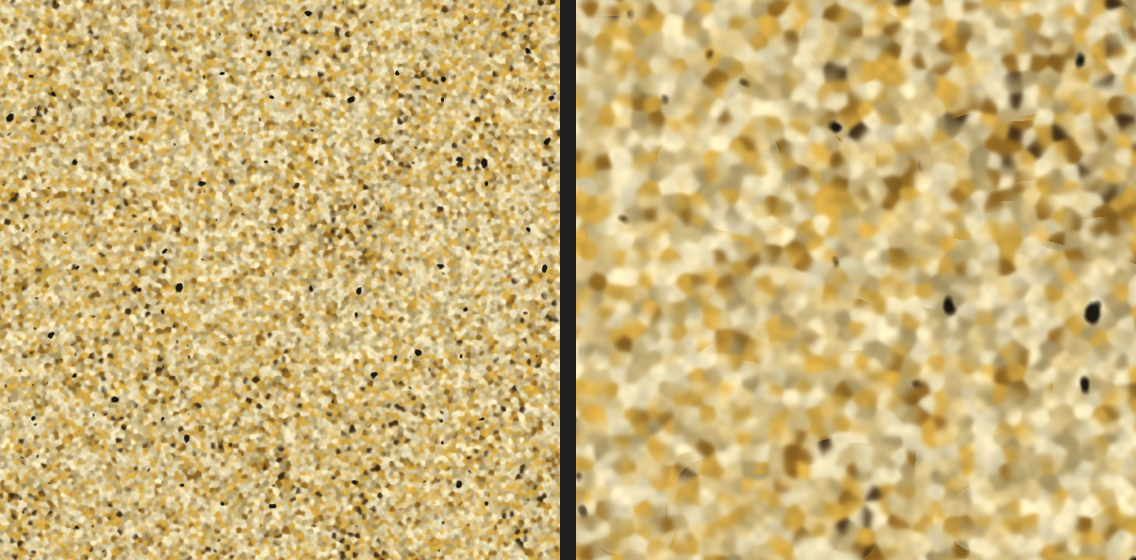
Left, the full canvas; right, a detail of the centre.
This texture is drawn by a Shadertoy shader. Its source:

```glsl
const vec3 CREAM = vec3(0.92, 0.87, 0.71);
const vec3 BEIGE = vec3(0.85, 0.76, 0.53);
const vec3 OCHRE = vec3(0.82, 0.65, 0.27);
const vec3 TAN = vec3(0.70, 0.62, 0.42);
const vec3 BROWN = vec3(0.56, 0.40, 0.13);
const vec3 UMBER = vec3(0.25, 0.17, 0.08);
const vec3 BLACK = vec3(0.07, 0.06, 0.04);

float hash(vec2 p) {
    return fract(sin(dot(p, vec2(127.1, 311.7))) * 43758.5453);
}

vec2 hash2(vec2 p) {
    return vec2(hash(p), hash(p + 57.3));
}

float valueNoise(vec2 p) {
    vec2 i = floor(p);
    vec2 f = fract(p);
    f = f * f * (3.0 - 2.0 * f);
    float low = mix(hash(i), hash(i + vec2(1, 0)), f.x);
    float high = mix(hash(i + vec2(0, 1)), hash(i + vec2(1, 1)), f.x);
    return mix(low, high, f.y);
}

// Choose a mineral colour by its share of the grains
vec3 grainColor(float pick) {
    if (pick < 0.02) return UMBER;
    if (pick < 0.10) return BROWN;
    if (pick < 0.24) return TAN;
    if (pick < 0.44) return OCHRE;
    if (pick < 0.68) return BEIGE;
    return CREAM;
}

// Softly blended cells, each with its own colour and brightness
vec3 grains(vec2 p, float softness, float drift) {
    vec2 cell = floor(p);
    vec3 sum = vec3(0.0);
    float total = 0.0;
    for (int y = -2; y <= 2; y++) {
        for (int x = -2; x <= 2; x++) {
            vec2 id = cell + vec2(x, y);
            vec2 d = p - id - hash2(id);
            float weight = exp(-dot(d, d) / softness);
            float light = 0.91 + 0.18 * hash(id + 19.7);
            sum += weight * light * grainColor(hash(id + 83.1) + drift);
            total += weight;
        }
    }
    return sum / total;
}

// Coverage of sparse, irregular oval specks; radii are in canvas units
float specks(vec2 uv, float count, float chance, float minRadius, float maxRadius, float seed) {
    vec2 id = floor(uv * count);
    vec2 key = id + seed;
    vec2 d = (fract(uv * count) - 0.3 - 0.4 * hash2(key)) / count;
    float angle = 6.2832 * hash(key + 7.9);
    float c = cos(angle);
    float s = sin(angle);
    d = mat2(c, -s, s, c) * d * vec2(0.85, 1.2);
    float size = hash(key + 31.4);
    float radius = mix(minRadius, maxRadius, size * size * size);
    float ragged = 0.003 * (valueNoise(uv * 220.0 + seed) - 0.5);
    float coverage = 1.0 - smoothstep(-0.0022, 0.0022, length(d) + ragged - radius);
    return coverage * step(hash(key + 61.2), chance);
}

void mainImage(out vec4 fragColor, in vec2 fragCoord) {
    vec2 uv = fragCoord / iResolution.y;

    // Sand bed with gentle clumping
    float drift = 0.14 * (valueNoise(uv * 14.0) - 0.5);
    vec3 color = grains(uv * 125.0, 0.24, drift);

    // Fine facets and shadows between grains
    float facets = valueNoise(uv * 190.0 + 11.0) - 0.5;
    color *= 1.0 + 0.13 * facets;

    // Small brown flecks, then larger black minerals
    color = mix(color, UMBER, 0.75 * specks(uv, 40.0, 0.08, 0.0018, 0.0032, 5.0));
    color = mix(color, BLACK, 0.95 * specks(uv, 26.0, 0.10, 0.0032, 0.0075, 143.0));

    fragColor = vec4(clamp(color, 0.0, 1.0), 1.0);
}
```
